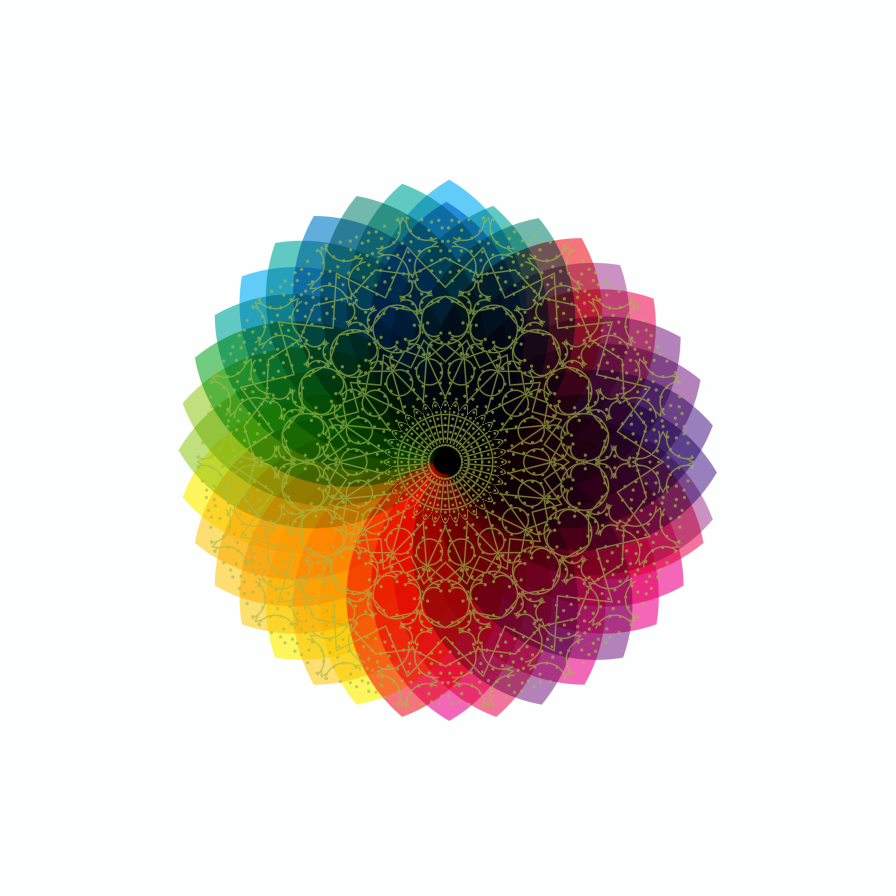
Reproduce this background procedurally as a Shadertoy shader.

```glsl
// A wheel of translucent lens-shaped petals, multiplied over white, under a
// fine lime mandala. Petals are intersections of two circles; the mandala is
// drawn once in a mirrored angular wedge that repeats eighteen times.

const float PI = 3.14159265;
const vec3 PAPER = vec3(0.992, 1.0, 1.0);
const vec3 LACE = vec3(0.64, 0.73, 0.29);
const float LACE_OPACITY = 0.68;
const float LACE_WIDTH = 0.0008;      // half thickness of a thread
const float LACE_RADIUS = 0.277;
const float HUB_RADIUS = 0.0135;

const int PETALS = 37;
const int FIRST_LOW_PETAL = 26;       // from here on petals use LOW_CENTRE
const float PETAL_STEP = PI / 18.0;
const float PETAL_HALF_LENGTH = 0.151;
const float PETAL_HALF_WIDTH = 0.087;
const vec2 HIGH_CENTRE = vec2(0.0013, -0.0026);
const vec2 LOW_CENTRE = vec2(-0.0020, -0.0273);
const vec2 LACE_CENTRE = vec2(-0.0030, -0.0156);

// sky, teal, sage, blue, green, lime, yellow, amber,
// coral, pink, rose, mauve, purple, violet
const vec3 INKS[14] = vec3[14](
    vec3(0.38, 0.80, 0.97), vec3(0.38, 0.79, 0.76), vec3(0.45, 0.72, 0.68),
    vec3(0.38, 0.68, 0.87), vec3(0.45, 0.80, 0.50), vec3(0.76, 0.88, 0.49),
    vec3(1.00, 0.96, 0.36), vec3(1.00, 0.87, 0.44), vec3(0.97, 0.46, 0.49),
    vec3(0.96, 0.40, 0.72), vec3(0.96, 0.45, 0.61), vec3(0.80, 0.57, 0.76),
    vec3(0.71, 0.51, 0.73), vec3(0.60, 0.50, 0.74));

// Ink of each petal, counter-clockwise from the top
const int PETAL_INK[37] = int[37](
    0, 1, 2, 3, 1, 0, 1, 4, 5, 5, 6, 7, 7, 7, 6, 7, 6, 8, 9, 10, 12, 9, 12, 9, 9, 10,
    11, 13, 13, 12, 12, 10, 11, 8, 2, 1, 3);

vec2 hash22(vec2 p) {
    vec3 h = fract(p.xyx * vec3(0.1031, 0.1030, 0.0973));
    h += dot(h, h.yzx + 33.33);
    return fract((h.xx + h.yz) * h.zy);
}

float segment(vec2 p, vec2 a, vec2 b) {
    vec2 ab = b - a;
    return length(p - a - ab * clamp(dot(p - a, ab) / dot(ab, ab), 0.0, 1.0));
}

float ring(vec2 p, vec2 centre, float radius) {
    return abs(length(p - centre) - radius);
}

vec2 polar(float radius, float angle) {
    return radius * vec2(cos(angle), sin(angle));
}

// Lens standing on the origin, pointing along +y
float petal(vec2 p) {
    float arc = (PETAL_HALF_LENGTH * PETAL_HALF_LENGTH + PETAL_HALF_WIDTH * PETAL_HALF_WIDTH)
              / (2.0 * PETAL_HALF_WIDTH);
    return length(vec2(abs(p.x) + arc - PETAL_HALF_WIDTH, p.y - PETAL_HALF_LENGTH)) - arc;
}

// Outline of a four-pointed star with hollow sides
float star(vec2 p, float size) {
    p = abs(p);
    float side = min(ring(p, vec2(size), size * 0.86),
                     segment(p, vec2(0.14, 0.98) * size, vec2(0.0, 1.25) * size));
    side = min(side, segment(p, vec2(0.98, 0.14) * size, vec2(1.25, 0.0) * size));
    return max(side, max(p.x, p.y) - 1.25 * size);
}

// Distance to the nearest thread or dot of the mandala
float lace(vec2 p) {
    float r = length(p);
    float angle = atan(p.x, p.y);
    float wedge = PI / 18.0;
    float fold = abs(mod(angle + wedge, 2.0 * wedge) - wedge);
    vec2 q = polar(r, fold);                      // main axis lies on +x
    vec2 axis = polar(1.0, wedge);                // secondary axis
    vec2 s = vec2(dot(q, axis), axis.x * q.y - axis.y * q.x);

    // Rows of medallions and stars
    float d = min(ring(q, vec2(0.158, 0.0), 0.0265), ring(s, vec2(0.102, 0.0), 0.0145));
    d = min(d, min(star(s - vec2(0.243, 0.0), 0.027), star(s - vec2(0.138, 0.0), 0.014)));
    d = min(d, star(s - vec2(0.188, 0.0), 0.014));

    // Threads joining the rows
    d = min(d, segment(q, vec2(0.195, 0.0), axis * 0.243));
    d = min(d, segment(q, vec2(0.228, 0.0), axis * 0.212));
    d = min(d, segment(q, vec2(0.185, 0.0), axis * 0.170));
    d = min(d, segment(q, vec2(0.112, 0.0), axis * 0.138));
    d = min(d, segment(q, vec2(0.072, 0.0), axis * 0.120));
    d = min(d, segment(q, vec2(0.132, 0.0), axis * 0.117));

    // Scattered dots, mirrored with the wedge
    float cell = 0.0115;
    vec2 id = floor(q / cell);
    vec2 jitter = hash22(id + 7.0);
    float speck = length(q - (id + 0.25 + 0.5 * jitter) * cell) - 0.0010;
    if (r > 0.075 && r < LACE_RADIUS && fract(jitter.x * 7.3) > 0.2) d = min(d, speck);

    // Hub: rings, spokes, beads and a scalloped rim
    d = min(d, min(min(abs(r - 0.0185), abs(r - 0.026)), min(abs(r - 0.041), abs(r - 0.053))));
    float spoke = r * abs(mod(angle, wedge) - 0.5 * wedge);
    float between = r * abs(mod(angle + 0.5 * wedge, wedge) - 0.5 * wedge);
    d = min(d, max(spoke, max(0.022 - r, r - 0.056)));
    float bead = length(vec2(between, mod(r, 0.0075) - 0.00375)) - 0.0007;
    if (r > 0.018 && r < 0.075) d = min(d, bead);
    return min(d, 0.8 * abs(r - 0.058 - 0.010 * abs(cos(angle * 18.0))));
}

void mainImage(out vec4 fragColor, in vec2 fragCoord) {
    float scale = min(iResolution.x, iResolution.y);
    vec2 p = (fragCoord - 0.5 * iResolution.xy) / scale;
    float soft = 0.75 / scale;

    // Petals darken one another like overlaid inks
    vec3 color = PAPER;
    for (int k = 0; k < PETALS; k++) {
        vec2 local = p - (k < FIRST_LOW_PETAL ? HIGH_CENTRE : LOW_CENTRE);
        float turn = float(k) * PETAL_STEP;
        vec2 along = vec2(-sin(turn), cos(turn));
        float shape = petal(vec2(dot(local, vec2(along.y, -along.x)), dot(local, along)));
        color *= mix(vec3(1.0), INKS[PETAL_INK[k]], 1.0 - smoothstep(-soft, soft, shape));
    }

    // Lace and dark hub
    vec2 m = p - LACE_CENTRE;
    float thread = 1.0 - smoothstep(-soft, soft, lace(m) - LACE_WIDTH);
    color = mix(color, LACE, LACE_OPACITY * thread);
    color *= smoothstep(-soft, soft, length(m) - HUB_RADIUS);
    fragColor = vec4(color, 1.0);
}
```
